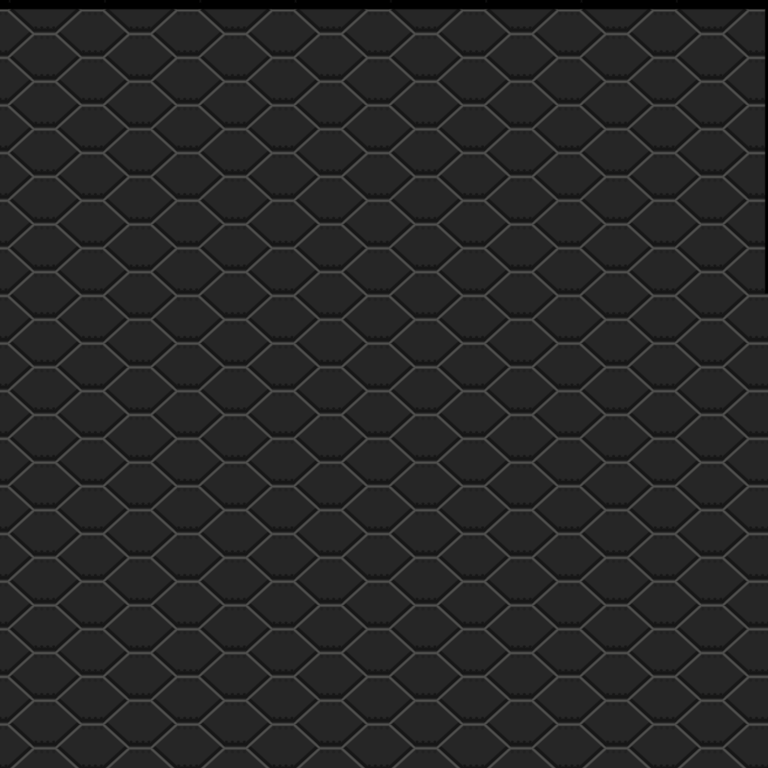
Write a Shadertoy shader that draws this pattern.

```glsl
// Dark wire mesh of wide hexagons with lit edges, shaded grooves and a thin black border.

const vec2  PERIOD       = vec2(0.1241, 0.0620);  // two staggered cells per period
const vec2  PHASE        = vec2(0.3685, 0.6146);  // centre of one flat edge
const float FLAT_HALF    = 0.0140;                // half length of a flat edge
const float LIGHT_HALF   = 0.0015;
const float GROOVE_HALF  = 0.0021;
const float GROOVE_SHIFT = 0.0054;                // groove lies above the lit edge
const float DOT_STEP     = 0.0078;
const float DOT_RADIUS   = 0.0020;
const float SOFTNESS     = 0.0014;

const float BORDER_TOP   = 0.9880;
const float BORDER_RIGHT = 0.9962;
const float BORDER_FOOT  = 0.6180;                // lower end of the right border
const float TICK_X       = 0.1367;

const vec3 BASE_COLOR   = vec3(0.149);
const vec3 GROOVE_COLOR = vec3(0.085);
const vec3 LIGHT_COLOR  = vec3(0.315, 0.315, 0.308);
const vec3 TICK_COLOR   = vec3(0.07);

float softness() {
    return max(SOFTNESS, 0.8 / iResolution.y);
}

// Coverage of a shape from its signed distance
float cover(float d) {
    float s = softness();
    return 1.0 - smoothstep(-s, s, d);
}

vec2 wrapCentred(vec2 p, vec2 period) {
    return p - period * round(p / period);
}

float segmentDistance(vec2 p, vec2 a, vec2 b) {
    vec2 ab = b - a;
    float t = clamp(dot(p - a, ab) / dot(ab, ab), 0.0, 1.0);
    return length(p - a - ab * t);
}

// Distance to the hexagon net, folded into one quarter of a period
float netDistance(vec2 p) {
    vec2 q = abs(wrapCentred(p, PERIOD));
    vec2 corner = 0.5 * PERIOD;
    vec2 start = vec2(FLAT_HALF, 0.0);
    vec2 end = corner - start;
    float flats = min(segmentDistance(q, vec2(0.0), start),
                      segmentDistance(q, end, corner));
    return min(flats, segmentDistance(q, start, end));
}

// Position relative to the nearest flat edge of the staggered rows
vec2 flatEdgeLocal(vec2 p) {
    vec2 a = wrapCentred(p, PERIOD);
    vec2 b = wrapCentred(p - 0.5 * PERIOD, PERIOD);
    return dot(a, a) < dot(b, b) ? a : b;
}

// Row of four beads at a given height from a flat edge
float beadDistance(vec2 p, float height) {
    float slot = clamp(floor(p.x / DOT_STEP), -2.0, 1.0);
    vec2 centre = vec2((slot + 0.5) * DOT_STEP, height);
    return length(p - centre) - DOT_RADIUS;
}

void mainImage(out vec4 fragColor, in vec2 fragCoord) {
    vec2 uv = fragCoord / iResolution.xy;
    vec2 p = uv - PHASE;
    vec2 local = flatEdgeLocal(p);

    // Grooves and their beaded rims
    float groove = cover(netDistance(p - vec2(0.0, GROOVE_SHIFT)) - GROOVE_HALF);
    groove = max(groove, cover(beadDistance(local, 0.0080)));
    groove = max(groove, 0.35 * cover(beadDistance(local, -0.0045)));
    vec3 color = mix(BASE_COLOR, GROOVE_COLOR, groove);

    // Lit edges
    color = mix(color, LIGHT_COLOR, cover(netDistance(p) - LIGHT_HALF));

    // Black strips along the top and the upper right
    float topStrip = cover(BORDER_TOP - uv.y);
    float rightStrip = cover(max(BORDER_RIGHT - uv.x, BORDER_FOOT - uv.y));
    color *= 1.0 - max(topStrip, rightStrip);

    // Faint ticks in the top strip
    float tickX = wrapCentred(uv - vec2(TICK_X, 0.0), PERIOD).x;
    float tick = cover(max(abs(tickX) - 0.001, 0.997 - uv.y));
    color += TICK_COLOR * tick;

    fragColor = vec4(color, 1.0);
}
```
